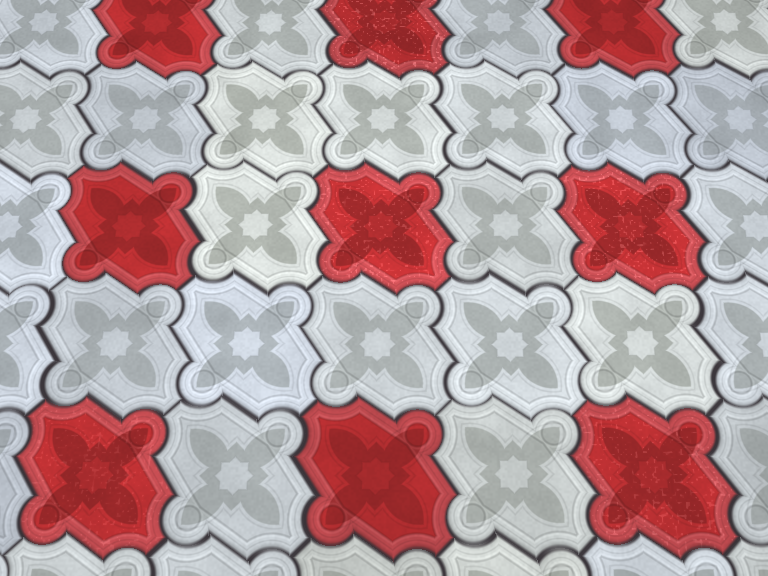
Give the GLSL for this pattern, as a WebGL 1 fragment shader.

```glsl
precision highp float;

uniform vec2 u_resolution;

const vec3 PALE = vec3(0.81, 0.83, 0.845);
const vec3 GREY = vec3(0.64, 0.66, 0.655);
const vec3 ROSE = vec3(0.77, 0.30, 0.32);
const vec3 RED = vec3(0.74, 0.19, 0.20);
const vec3 MAROON = vec3(0.57, 0.15, 0.155);
const vec3 JOINT = vec3(0.22, 0.20, 0.22);

float hash(vec2 p) {
  vec3 q = fract(p.xyx * 0.1031);
  q += dot(q, q.yzx + 33.33);
  return fract((q.x + q.y) * q.z);
}

float valueNoise(vec2 p) {
  vec2 cell = floor(p);
  vec2 f = fract(p);
  f = f * f * (3.0 - 2.0 * f);
  float low = mix(hash(cell), hash(cell + vec2(1.0, 0.0)), f.x);
  float high = mix(hash(cell + vec2(0.0, 1.0)), hash(cell + 1.0), f.x);
  return mix(low, high, f.y);
}

float band(float d, float halfWidth, float blur) {
  return 1.0 - smoothstep(halfWidth - blur, halfWidth + blur, abs(d));
}

float fill(float d, float blur) {
  return 1.0 - smoothstep(-blur, blur, d);
}

// Interlocking paver: two round lobes, two flat corners, mirrored on both diagonals
float paverDistance(vec2 p, float lobeRadius) {
  if (p.y > p.x) p = p.yx;
  if (p.x + p.y < 0.0) p = -p.yx;
  float slant = dot(p - vec2(0.5, 0.0), vec2(0.826, 0.563));
  float lobe = length(p - vec2(0.3, 0.3)) - lobeRadius;
  float bite = lobeRadius - length(p - vec2(0.7, -0.3));
  float flatCorner = (p.x - p.y - 1.0) * 0.7071;
  return max(max(min(slant, lobe), bite), flatCorner);
}

// Four leaves on the diagonals joined by a diamond
float flowerDistance(vec2 p) {
  p = abs(p);
  vec2 diagonal = vec2(p.x + p.y, abs(p.x - p.y)) * 0.7071;
  float leaf = length(diagonal - vec2(0.27, -0.17)) - 0.275;
  float diamond = diagonal.x - 0.175;
  return min(leaf, diamond);
}

float starDistance(vec2 p, float size) {
  p = abs(p);
  return min(max(p.x, p.y), (p.x + p.y) * 0.7071) - size;
}

// Floor coordinates receding toward the top, with the row scale in z
vec3 floorPosition(vec2 frag) {
  float x = (frag.x - 0.5 * u_resolution.x) / u_resolution.y;
  float down = 1.0 - frag.y / u_resolution.y;
  float scale = 0.1952 + 0.057 * down;
  float column = (x - 0.002 + 0.022 * down) / scale;
  float row = (5.066 - 1.0 / scale) / 0.2344;
  return vec3(column, -row, scale);
}

vec3 paverColor(vec2 p, vec2 id, float d, float blur) {
  float isRed = step(mod(id.x, 2.0) + mod(id.y, 2.0), 0.5);
  float tone = hash(id + 17.0);
  float flower = flowerDistance(p);
  float star = starDistance(p, 0.098);

  vec3 body = mix(PALE, RED, isRed);
  vec3 motif = mix(GREY, MAROON, isRed);
  vec3 rim = mix(PALE * 1.03, ROSE, isRed);
  vec3 color = mix(body, rim, smoothstep(-0.105 - blur, -0.105 + blur, d));
  color = mix(color, motif, fill(flower, blur) * mix(0.72, 1.0, tone));
  color = mix(color, mix(PALE, RED, isRed), fill(star, blur) * mix(0.85, 0.55, isRed));

  // Moulded grooves and their lit lips
  float groove = band(d + 0.105, 0.007, blur) + 0.7 * band(d + 0.058, 0.005, blur);
  groove += 0.6 * band(flower - 0.027, 0.006, blur) + 0.4 * band(star, 0.005, blur);
  color *= 1.0 - 0.13 * groove;
  color += 0.045 * band(d + 0.088, 0.007, blur);

  // Batch tint, worn patches and pale specks
  vec3 tint = mix(vec3(0.985, 1.0, 1.035), vec3(1.0, 1.0, 0.965), hash(id + 41.0));
  color *= mix(tint, vec3(1.0), isRed) * (0.94 + 0.11 * tone);
  float wear = valueNoise(p * 5.0 + id * 13.0);
  float grain = valueNoise(p * 55.0 + id * 71.0);
  color *= 0.94 + 0.08 * wear + 0.05 * grain;
  float dust = isRed * smoothstep(0.55, 1.0, hash(id + 5.0));
  color += dust * 0.2 * smoothstep(0.72, 0.95, grain);
  return color;
}

void main() {
  vec3 ground = floorPosition(gl_FragCoord.xy);
  float blur = 1.0 / (u_resolution.y * ground.z);
  vec2 baseCell = floor(ground.xy + 0.5);
  float d = 10.0;
  vec2 id = baseCell;
  vec2 local = vec2(0.0);

  // Nearest paver, each laid slightly off the grid
  for (int j = -1; j <= 1; j++) {
    for (int i = -1; i <= 1; i++) {
      vec2 cell = baseCell + vec2(float(i), float(j));
      vec2 shift = vec2(hash(cell + 3.0), hash(cell + 29.0)) - 0.5;
      vec2 p = ground.xy - cell - shift * 0.018;
      float candidate = paverDistance(p, 0.19);
      if (candidate < d) {
        d = candidate;
        id = cell;
        local = p;
      }
    }
  }

  vec2 slope = vec2(paverDistance(local + vec2(0.01, 0.0), 0.19) - d,
                    paverDistance(local + vec2(0.0, 0.01), 0.19) - d) * 100.0;
  vec3 color = paverColor(local, id, d, blur);

  // Rounded edge, lit from the upper right
  float bevel = smoothstep(-0.052, -0.008, d);
  color *= 1.0 + bevel * (0.13 * dot(slope, vec2(0.6, 0.6)) - 0.14);

  // Joints read darkest where they run away from the viewer
  float joint = smoothstep(-0.019 - blur, -0.007 + blur, d);
  float depth = mix(0.6, 0.97, smoothstep(0.1, 0.8, abs(slope.x)));
  color = mix(color, JOINT, joint * depth);

  vec2 centered = gl_FragCoord.xy / u_resolution - 0.5;
  color *= 1.03 - 0.16 * dot(centered, centered);
  gl_FragColor = vec4(clamp(color, 0.0, 1.0), 1.0);
}
```
